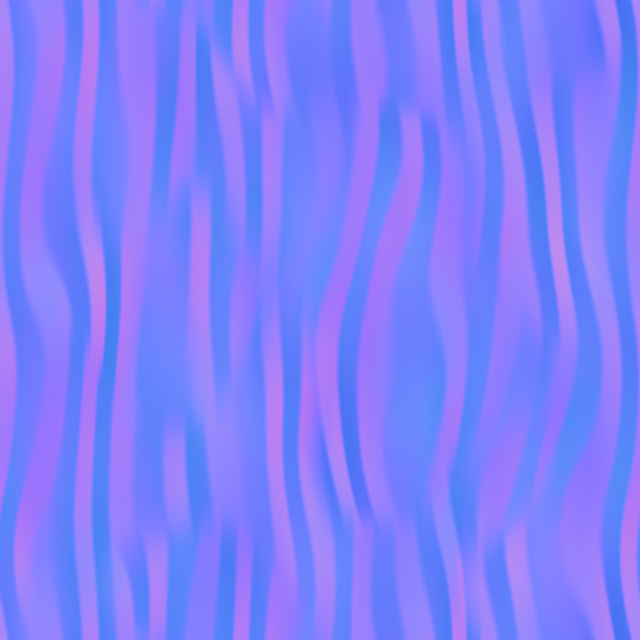
Reproduce this texture map procedurally as a WebGL 2 fragment shader.

```glsl
#version 300 es
precision highp float;
// Tiling normal map of upright bark-like ridges that bend, fade and fork.
// Two sets of triangle-wave ridges on noise-warped phases are blended by a
// soft mask; their slope plus an uneven tilt becomes the normal's colour.

uniform vec2 u_resolution;
out vec4 fragColor;

const float RIDGES_A = 14.0;               // whole ridges across the tile
const float RIDGES_B = 13.0;
const float RIDGE_SLOPE = 0.235;           // steepness of an unwarped flank
const float CREASE = 0.34;                 // softness of crests and valleys
const vec2 SWAY_CELLS = vec2(3.0, 2.0);    // broad bending of the ridges
const float SWAY = 1.2;
const vec2 PINCH_CELLS = vec2(8.0, 3.0);   // local widening and forking
const float PINCH = 0.75;
const vec2 MASK_CELLS = vec2(4.0, 3.0);    // where each ridge set shows
const float MASK_EDGE = 0.14;
const vec2 TILT_CELLS = vec2(8.0, 4.0);    // uneven lean along each flank
const vec2 TILT = vec2(0.27, 0.13);
const vec2 RELIEF_CELLS = vec2(9.0, 4.0);  // stronger and weaker stretches
const float RELIEF = 1.0;
const float STEP = 0.002;                  // offset for the phase gradient
const float TAU = 6.2831853;

// Integer hash of a lattice cell, in 0..1.
float hash(vec2 cell, uint seed) {
    uvec2 c = uvec2(cell);
    uint h = c.x * 1597u + c.y * 51749u + seed * 7919u;
    h = h * 747796405u + 2891336453u;
    h = ((h >> ((h >> 28u) + 4u)) ^ h) * 277803737u;
    h = (h >> 22u) ^ h;
    return float(h >> 8u) / 16777216.0;
}

// Contribution of one lattice corner with a random unit gradient.
float corner(vec2 cell, vec2 offset, vec2 cells, uint seed) {
    float angle = TAU * hash(mod(cell, cells), seed);
    return dot(vec2(cos(angle), sin(angle)), offset);
}

// Gradient noise that wraps after the given number of cells.
float wrapNoise(vec2 uv, vec2 cells, uint seed) {
    vec2 p = uv * cells;
    vec2 i = floor(p);
    vec2 f = p - i;
    vec2 w = f * f * f * (f * (f * 6.0 - 15.0) + 10.0);
    vec2 right = vec2(1.0, 0.0);
    vec2 up = vec2(0.0, 1.0);
    float bottom = mix(corner(i, f, cells, seed),
                       corner(i + right, f - right, cells, seed), w.x);
    float top = mix(corner(i + up, f - up, cells, seed),
                    corner(i + 1.0, f - 1.0, cells, seed), w.x);
    return mix(bottom, top, w.y);
}

// Ridge count from the left edge, warped by broad and local noise.
float ridgePhase(vec2 uv, float ridges, uint seed) {
    return ridges * uv.x
         + SWAY * wrapNoise(uv, SWAY_CELLS, 3u)
         + PINCH * wrapNoise(uv, PINCH_CELLS, seed);
}

// Which flank we are on: -1 or 1, blended across the creases.
float flankSide(float phase) {
    float wave = 4.0 * abs(fract(phase) - 0.5) - 1.0;
    return 2.0 * smoothstep(-CREASE, CREASE, wave) - 1.0;
}

// Slope of one set of ridges.
vec2 ridgeSlope(vec2 uv, float ridges, uint seed) {
    vec2 dx = vec2(STEP, 0.0);
    vec2 dy = vec2(0.0, STEP);
    vec2 gradient = vec2(
        ridgePhase(uv + dx, ridges, seed) - ridgePhase(uv - dx, ridges, seed),
        ridgePhase(uv + dy, ridges, seed) - ridgePhase(uv - dy, ridges, seed));
    float side = flankSide(ridgePhase(uv, ridges, seed));
    return RIDGE_SLOPE * side * gradient / (2.0 * STEP * ridges);
}

void main() {
    vec2 uv = gl_FragCoord.xy / u_resolution;

    // Ridges that fade from one set into the other
    float mask = smoothstep(-MASK_EDGE, MASK_EDGE, wrapNoise(uv, MASK_CELLS, 53u));
    vec2 slope = mix(ridgeSlope(uv, RIDGES_A, 11u),
                     ridgeSlope(uv, RIDGES_B, 71u), mask);
    slope *= 1.0 + RELIEF * wrapNoise(uv, RELIEF_CELLS, 89u);

    // Soft unevenness of the surface
    slope += TILT * vec2(wrapNoise(uv, TILT_CELLS, 23u),
                         wrapNoise(uv, TILT_CELLS, 37u));

    // Normal packed into colour
    vec3 normal = normalize(vec3(slope, 1.0));
    fragColor = vec4(normal * 0.5 + 0.5, 1.0);
}
```
